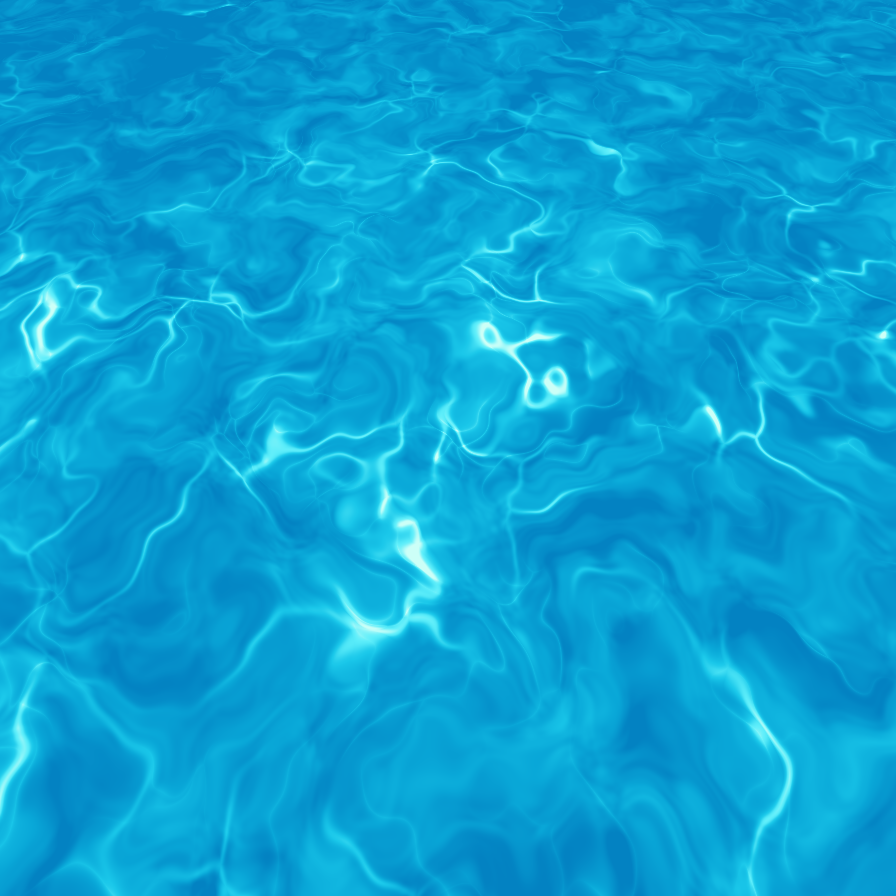
Write a three.js fragment shader that draws this texture.

```glsl
// Sunlit swimming pool water: rippled blue with a net of bright caustic lines, receding upwards.
varying vec2 vUv;

#define CELLS 8.0          // caustic cells across the middle
#define HORIZON 1.45       // height of the vanishing line
#define WARP 1.5           // wandering of the lines
#define LINE_WIDTH 0.075   // thickness in cells
#define LINE_GAIN 1.15     // brightness of the main net
#define RIPPLE_GAIN 0.66   // contrast of the soft water tones
#define BASE_TONE 0.36     // overall lightness
#define DEEP vec3(0.01, 0.51, 0.76)
#define MID vec3(0.035, 0.655, 0.845)
#define LIGHT vec3(0.10, 0.78, 0.915)
#define GLINT vec3(0.36, 0.93, 0.98)
#define SPARK vec3(0.80, 1.0, 0.97)

vec2 hash22(vec2 p) {
  vec3 a = fract(p.xyx * vec3(0.1031, 0.1030, 0.0973));
  a += dot(a, a.yzx + 33.33);
  return fract((a.xx + a.yz) * a.zy);
}

float corner(vec2 cell, vec2 f, vec2 o) {
  return dot(hash22(cell + o) * 2.0 - 1.0, f - o);
}

// Gradient noise, about -0.6 to 0.6
float noise(vec2 p) {
  vec2 i = floor(p), f = p - i;
  vec2 u = f * f * f * (f * (f * 6.0 - 15.0) + 10.0);
  float low = mix(corner(i, f, vec2(0.0)), corner(i, f, vec2(1.0, 0.0)), u.x);
  float high = mix(corner(i, f, vec2(0.0, 1.0)), corner(i, f, vec2(1.0)), u.x);
  return mix(low, high, u.y);
}

vec2 noise2(vec2 p) {
  return vec2(noise(p), noise(p + vec2(37.2, 11.7)));
}

float ripples(vec2 p, float detail) {
  float sum = 0.0, amp = 1.0;
  for (int i = 0; i < 4; i++) {
    sum += amp * noise(p);
    p = mat2(1.6, 0.9, -0.9, 1.6) * p + 13.7;
    amp *= 0.66 * detail;
  }
  return sum;
}

// Gap between the two nearest cell centres: zero on the cell borders
float cellBorder(vec2 p) {
  vec2 i = floor(p), f = p - i;
  float near = 8.0, next = 8.0;
  for (int y = -1; y <= 1; y++) {
    for (int x = -1; x <= 1; x++) {
      vec2 o = vec2(float(x), float(y));
      float d = length(o + hash22(i + o) - f);
      next = min(next, max(near, d));
      near = min(near, d);
    }
  }
  return next - near;
}

vec3 waterColor(float t) {
  vec3 c = mix(DEEP, MID, clamp(t * 2.0, 0.0, 1.0));
  c = mix(c, LIGHT, clamp(t * 2.0 - 1.0, 0.0, 1.0));
  c = mix(c, GLINT, smoothstep(0.95, 1.6, t));
  return mix(c, SPARK, smoothstep(1.5, 2.2, t));
}

void main() {
  // Perspective onto the water surface
  float z = 1.0 / (HORIZON - vUv.y);
  vec2 flow = vec2((vUv.x - 0.5) * z, z) * CELLS + 40.0;
  float far = smoothstep(0.6, 1.0, vUv.y);
  float front = 1.0 - smoothstep(0.06, 0.30, vUv.y + 0.25 * noise(vUv * 4.0));

  vec2 bend = WARP * noise2(flow * 0.8) + 0.4 * noise2(flow * 2.7 + 5.0);
  vec2 p = flow + bend;

  // Soft water tones
  float tone = BASE_TONE + RIPPLE_GAIN * ripples(p * vec2(1.1, 1.5), 1.0 - 0.25 * far);
  tone += 0.3 * noise(vUv * 3.0 + 8.0) - 0.20 * smoothstep(0.72, 1.0, vUv.y);

  // Wide caustic net, bright only in patches
  float patchy = smoothstep(-0.18, 0.38, noise(flow * 0.75 + 71.0));
  float border = cellBorder(p * 0.85);
  float line = exp(-border * border / (LINE_WIDTH * LINE_WIDTH));
  float halo = exp(-border * 5.0);
  float fade = 1.0 - 0.75 * far;
  tone += patchy * fade * (LINE_GAIN * line + 0.3 * halo);

  // Fine net between the main lines
  vec2 fine = p * 1.7 + 1.2 * noise2(p * 1.3 + 3.0);
  float fineBorder = cellBorder(fine + 19.0);
  float finePatch = smoothstep(-0.1, 0.35, noise(flow * 1.1 + 23.0));
  tone += 0.55 * finePatch * fade * (1.0 - 0.5 * front) * exp(-fineBorder / 0.10);

  // Long streaks fanning out in the foreground
  vec2 s = vec2(flow.x * 2.4 + 1.5 * bend.x, vUv.y * 4.0);
  float streak = noise(s);
  float strand = exp(-abs(streak) / 0.035) * smoothstep(-0.1, 0.3, noise(s * 0.6 + 31.0));
  tone += front * (0.7 * strand + 0.55 * noise(s * vec2(1.7, 0.8) + 50.0) - 0.06);

  // Small sparkling spots on the crests
  float spot = smoothstep(0.28, 0.5, noise(p * vec2(1.5, 1.8) + 90.0));
  tone += spot * (0.25 + 1.1 * halo) * (1.0 - 0.5 * far);

  gl_FragColor = vec4(waterColor(tone), 1.0);
}
```
